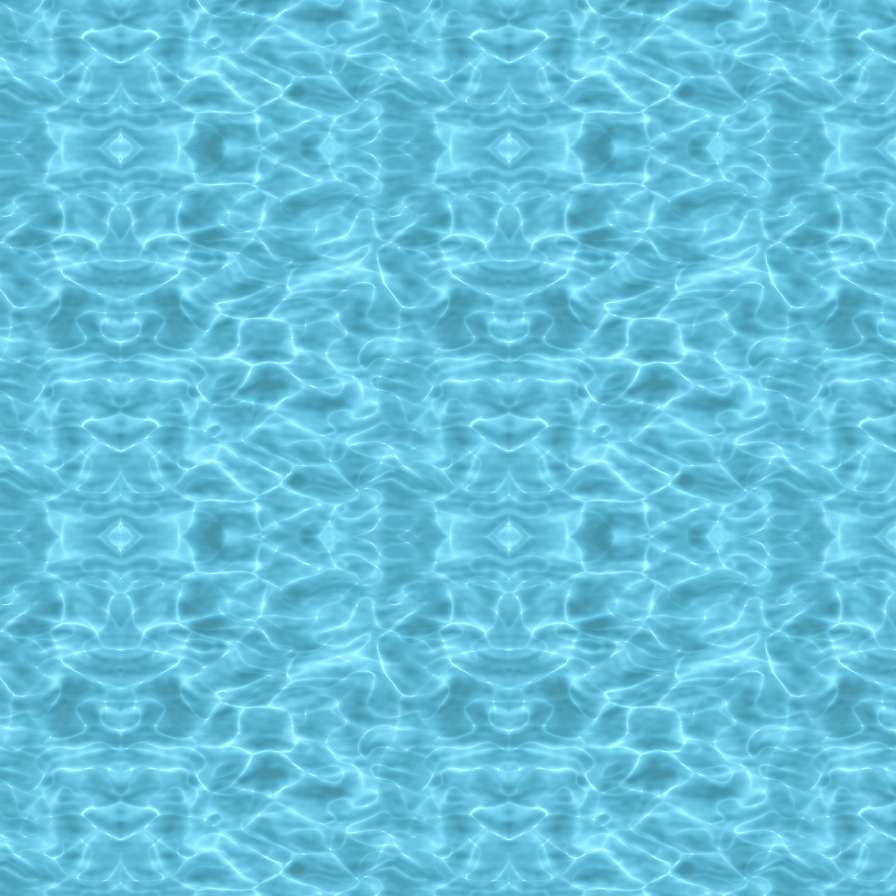
A WebGL 2 fragment shader for this texture:

```glsl
#version 300 es
precision highp float;
// Sunlit pool water: a square tile of caustic webs, ripples and shade,
// built from wrapping noise and cells, and repeated across the canvas.
// Each tile fades into its own reflection beside its two mirror axes.

uniform vec2 u_resolution;
out vec4 fragColor;

const float TILE_SIZE = 0.4336;              // about 2.3 repeats each way
const vec2 MIRROR_AXES = vec2(0.1345, 0.8346);

const vec3 WATER_BASE = vec3(0.385, 0.745, 0.857);
const vec3 WATER_SLOPE = vec3(0.068, 0.080, 0.086);
const vec3 WATER_CURVE = vec3(0.008, 0.002, -0.002);

// Integer hash: two values in 0..1 for a cell and a seed
vec2 hash2(vec2 cell, uint seed) {
    uvec2 v = uvec2(cell) + uvec2(seed * 131u, seed * 71u);
    v = v * 1664525u + 1013904223u;
    v.x += v.y * 1664525u;
    v.y += v.x * 1664525u;
    v ^= v >> 16u;
    v.x += v.y * 1664525u;
    v.y += v.x * 1664525u;
    v ^= v >> 16u;
    return vec2(v & 65535u) / 65535.0;
}

// Slope contribution of one lattice corner
float corner(vec2 cell, vec2 offset, vec2 local, vec2 period, uint seed) {
    vec2 gradient = hash2(mod(cell + offset, period), seed) * 2.0 - 1.0;
    return dot(gradient, local - offset);
}

// Gradient noise that wraps after one tile; count = cells per tile
float tileNoise(vec2 q, vec2 count, uint seed) {
    vec2 p = q * count;
    vec2 cell = floor(p);
    vec2 f = p - cell;
    vec2 s = f * f * f * (f * (f * 6.0 - 15.0) + 10.0);
    float low = mix(corner(cell, vec2(0, 0), f, count, seed),
                    corner(cell, vec2(1, 0), f, count, seed), s.x);
    float high = mix(corner(cell, vec2(0, 1), f, count, seed),
                     corner(cell, vec2(1, 1), f, count, seed), s.x);
    return 1.2 * mix(low, high, s.y);
}

// Two independent noises as a displacement
vec2 tileWarp(vec2 q, vec2 count, uint seed) {
    return vec2(tileNoise(q, count, seed), tileNoise(q, count, seed + 1u));
}

// Bright borders between wrapping random cells
float cellWeb(vec2 q, vec2 count, float sharpness, uint seed) {
    vec2 p = q * count;
    vec2 cell = floor(p);
    float nearest = 9.0;
    float second = 9.0;
    for (int y = -1; y <= 1; y++) {
        for (int x = -1; x <= 1; x++) {
            vec2 neighbour = cell + vec2(x, y);
            vec2 site = neighbour + hash2(mod(neighbour, count), seed);
            float d = distance(p, site);
            second = min(second, max(nearest, d));
            nearest = min(nearest, d);
        }
    }
    return exp(-sharpness * (second - nearest));
}

// Thin filaments along the zero line of a noise
float filaments(vec2 q, vec2 count, float sharpness, uint seed) {
    return exp(-sharpness * abs(tileNoise(q, count, seed)));
}

// Light level of the water, centred near zero with unit spread
float waterLight(vec2 q) {
    vec2 bent = q + vec2(0.075, 0.055) * tileWarp(q, vec2(4, 6), 1u);
    bent += vec2(0.030, 0.018) * tileWarp(q, vec2(11, 15), 3u);

    float patches = tileNoise(q, vec2(4, 5), 5u);
    float web = cellWeb(bent, vec2(7, 11), 6.5, 6u);
    float threads = filaments(bent, vec2(11, 18), 9.0, 7u);

    float light = 2.0 * (web - 0.3) * (0.9 + 1.6 * patches);
    light += 1.4 * (threads - 0.3) * (0.9 - 1.2 * patches);
    light += 1.7 * tileNoise(bent, vec2(6, 10), 8u);         // broad shade
    light += 1.5 * tileNoise(bent, vec2(12, 25), 9u);        // ripples
    light += 1.2 * tileNoise(bent, vec2(15, 47), 10u);       // flat streaks
    light += 0.7 * tileNoise(q, vec2(37, 59), 11u);          // fine grain
    light += 1.3 * smoothstep(0.55, 0.95, web * threads);    // glints
    return 1.1 * light;
}

// Blend the tile with its reflections, strongest at the axes
float mirroredLight(vec2 q) {
    vec2 m = abs(q);
    float acrossX = 1.0 - smoothstep(0.16, 0.28, m.x);
    float acrossY = 1.0 - smoothstep(0.09, 0.18, m.y);
    float plain = mix(waterLight(q), waterLight(vec2(m.x, q.y)), acrossX);
    float flipped = mix(waterLight(vec2(q.x, m.y)), waterLight(m), acrossX);
    return mix(plain, flipped, acrossY);
}

// Light level to water colour
vec3 waterColor(float light) {
    float z = clamp(light, -2.2, 3.6);
    return WATER_BASE + WATER_SLOPE * z + WATER_CURVE * z * z;
}

void main() {
    vec2 canvas = gl_FragCoord.xy / u_resolution;
    vec2 tile = fract((canvas - MIRROR_AXES) / TILE_SIZE + 0.5) - 0.5;
    fragColor = vec4(clamp(waterColor(mirroredLight(tile)), 0.0, 1.0), 1.0);
}
```
